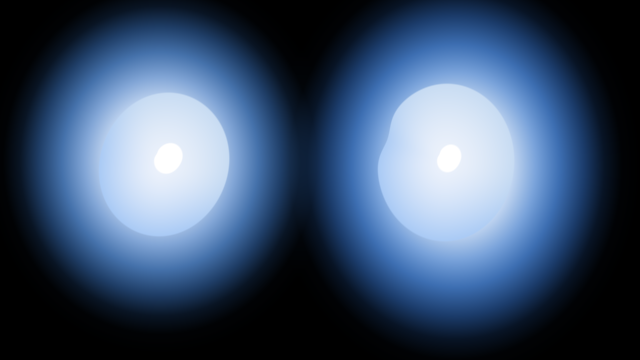
Give the GLSL for this background, as a Shadertoy shader.

```glsl
// Two soft blue glows on black, each holding a pale uneven disc and a white core.
// A colour ramp over elliptical distance shapes the halos; polar harmonics
// bend the outlines of the discs and cores.

const int STOPS = 8;
const float RAMP_AT[STOPS] = float[](0.0, 0.40, 0.55, 0.715, 0.883, 1.02, 1.14, 1.27);
const vec3 RAMP_COLOR[STOPS] = vec3[](
    vec3(0.93, 0.95, 0.98), vec3(0.75, 0.83, 0.94),
    vec3(0.51, 0.65, 0.84), vec3(0.27, 0.445, 0.67),
    vec3(0.12, 0.24, 0.40), vec3(0.035, 0.08, 0.14),
    vec3(0.004, 0.010, 0.018), vec3(0.0));

const vec3 DISC_CENTER = vec3(0.93, 0.95, 0.985);
const vec3 DISC_PALE_RIM = vec3(0.78, 0.86, 0.95);
const vec3 DISC_BLUE_RIM = vec3(0.66, 0.79, 0.96);

// Colour of a halo at a normalised distance from its middle
vec3 haloRamp(float d) {
    vec3 color = RAMP_COLOR[0];
    for (int i = 1; i < STOPS; i++) {
        float t = clamp((d - RAMP_AT[i - 1]) / (RAMP_AT[i] - RAMP_AT[i - 1]), 0.0, 1.0);
        color = mix(color, RAMP_COLOR[i], t);
    }
    return color;
}

vec3 halo(vec2 p, vec2 center, vec2 radii, vec3 tint) {
    float d = length((p - center) / radii);
    return haloRamp(d) * mix(vec3(1.0), tint, smoothstep(0.35, 0.75, d));
}

// Normalised distance to a tilted ellipse with a bulge and a small dent
float blob(vec2 q, vec2 radii, float tilt, float bulge, float dent) {
    float a = atan(q.y, q.x);
    float notch = pow(max(cos(a - 2.75), 0.0), 24.0);
    float outline = 1.0 + tilt * sin(2.0 * a) + bulge * cos(a - 0.7) - dent * notch;
    return length(q / radii) / outline;
}

// Coverage of a shape whose outline lies at d = 1
float cover(float d, float radius, float pixel) {
    float w = pixel / radius;
    return 1.0 - smoothstep(1.0 - w, 1.0 + w, d);
}

// Pale disc, bluer towards its lower left rim
vec3 discColor(vec2 q, float d) {
    float side = dot(q / max(length(q), 0.001), normalize(vec2(-0.65, -0.75)));
    vec3 rim = mix(DISC_PALE_RIM, DISC_BLUE_RIM, smoothstep(-0.7, 0.7, side));
    return mix(DISC_CENTER, rim, pow(clamp(d, 0.0, 1.0), 1.5));
}

vec3 addDisc(vec3 base, vec2 q, vec2 radii, float tilt, float bulge, float dent, float pixel) {
    float d = blob(q, radii, tilt, bulge, dent);
    return mix(base, discColor(q, d), cover(d, radii.x, pixel));
}

vec3 addCore(vec3 base, vec2 q, vec2 radii, float pixel) {
    float d = blob(q, radii, 0.09, 0.0, 0.06);
    return mix(base, vec3(1.0), cover(d, radii.x, pixel));
}

void mainImage(out vec4 fragColor, in vec2 fragCoord) {
    vec2 p = (fragCoord - 0.5 * iResolution.xy) / iResolution.y;
    float pixel = 1.0 / iResolution.y;

    // Halos, joined by a screen blend
    vec3 left = halo(p, vec2(-0.444, 0.053), vec2(0.382, 0.422), vec3(1.0));
    vec3 right = halo(p, vec2(0.377, 0.039), vec2(0.405, 0.472), vec3(0.88, 0.97, 1.04));
    vec3 color = left + right - left * right;

    // Uneven discs
    color = addDisc(color, p - vec2(-0.4375, 0.039), vec2(0.1805, 0.199), 0.04, 0.03, 0.0, pixel);
    color = addDisc(color, p - vec2(0.3495, 0.0486), vec2(0.190, 0.2188), 0.01, 0.0, 0.09, pixel);

    // White cores
    color = addCore(color, p - vec2(-0.4213, 0.060), vec2(0.039, 0.042), pixel);
    color = addCore(color, p - vec2(0.3588, 0.060), vec2(0.033, 0.038), pixel);

    fragColor = vec4(clamp(color, 0.0, 1.0), 1.0);
}
```
